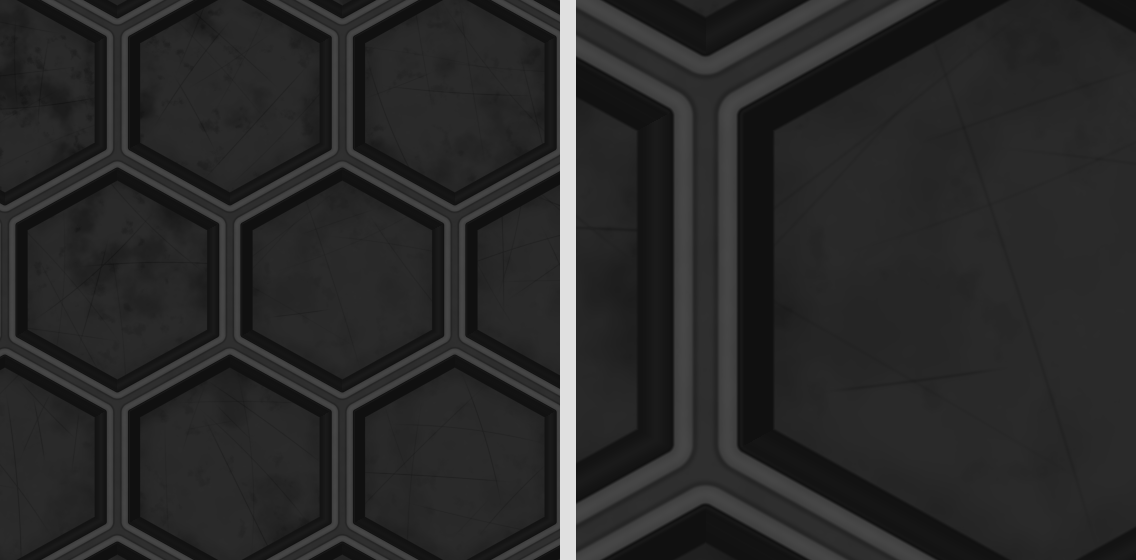
Left: the whole. Right: its middle third, enlarged.
A WebGL 1 fragment shader for this pattern:

```glsl
precision highp float;

uniform vec2 u_resolution;

const float PITCH = 0.4017;       // distance between neighbouring cells
const float SQUASH = 0.96;        // vertical compression of the grid
const vec2 GRID_ORIGIN = vec2(0.2096, 0.5);
const float FLOOR_EDGE = 0.1602;  // apothems of the nested hexagons
const float CORE = 0.1760;
const float RIM_INNER = 0.1819;
const float RIM_OUTER = 0.1931;

float hash(vec2 p) {
  vec3 q = fract(vec3(p.xyx) * 0.1031);
  q += dot(q, q.yzx + 33.33);
  return fract((q.x + q.y) * q.z);
}

float noise(vec2 p) {
  vec2 i = floor(p);
  vec2 f = fract(p);
  f = f * f * (3.0 - 2.0 * f);
  return mix(mix(hash(i), hash(i + vec2(1.0, 0.0)), f.x),
             mix(hash(i + vec2(0.0, 1.0)), hash(i + 1.0), f.x), f.y);
}

float fbm(vec2 p) {
  float sum = 0.0;
  float amp = 0.5;
  for (int i = 0; i < 5; i++) {
    sum += amp * noise(p);
    p = mat2(1.6, 1.2, -1.2, 1.6) * p + 17.3;
    amp *= 0.5;
  }
  return sum;
}

// Signed distance to a hexagon with vertical left and right sides
float hexDistance(vec2 p, float apothem) {
  const vec2 k = vec2(-0.8660254, 0.5);
  p = abs(p.yx);
  p -= 2.0 * min(dot(k, p), 0.0) * k;
  p -= vec2(clamp(p.x, -0.57735 * apothem, 0.57735 * apothem), apothem);
  return length(p) * sign(p.y);
}

// Offset from the nearest cell centre in xy, cell index in zw
vec4 hexCell(vec2 p, float pitch) {
  vec2 size = pitch * vec2(1.0, 1.7320508);
  vec2 idA = floor(p / size + 0.5);
  vec2 idB = floor(p / size) + 0.5;
  vec2 a = p - idA * size;
  vec2 b = p - idB * size;
  return dot(a, a) < dot(b, b) ? vec4(a, idA) : vec4(b, idB);
}

float edge(float at, float x, float soft) {
  return smoothstep(at - soft, at + soft, x);
}

float band(float centre, float width, float x) {
  float t = (x - centre) / width;
  return exp(-t * t);
}

// Faint, slightly bowed scratches scattered over one cell
float scratches(vec2 p, vec2 seed, float width) {
  float sum = 0.0;
  for (int i = 0; i < 9; i++) {
    vec2 s = seed * 7.0 + float(i) * vec2(3.7, 9.1) + 40.0;
    float angle = hash(s) * 3.14159;
    vec2 along = vec2(cos(angle), sin(angle));
    float u = dot(p, along) - (hash(s + 1.3) - 0.5) * 0.2;
    float v = dot(p, vec2(-along.y, along.x)) - (hash(s + 2.9) - 0.5) * 0.27;
    v += (hash(s + 4.1) - 0.5) * u * u;
    float reach = 0.05 + 0.15 * hash(s + 5.7);
    float fade = 1.0 - smoothstep(0.5 * reach, reach, abs(u));
    sum += band(0.0, width, v) * fade * (0.3 + 0.7 * hash(s + 6.3));
  }
  return min(sum, 1.0);
}

// Worn floor: blotches, specks, scratches and a grimy border
float floorTone(vec2 uv, vec2 local, vec2 id, float reach, float px) {
  float grime = 0.2 + 0.3 * hash(id * 5.0 + 60.0);
  grime += 0.6 * (1.0 - smoothstep(0.2, 0.75, distance(uv, vec2(0.1, 0.95))));
  float blotch = smoothstep(0.48, 0.75, fbm(uv * 13.0 + id * 5.0 + 30.0));
  float specks = smoothstep(0.58, 0.8, fbm(uv * 44.0 + 70.0));
  float tone = 0.164 + 0.012 * (fbm(uv * 30.0 + 11.0) - 0.5);
  tone -= grime * (0.055 * blotch + 0.04 * specks);
  tone -= 0.03 * scratches(local, id, max(0.0011, 0.7 * px));
  float border = smoothstep(0.125, FLOOR_EDGE, reach);
  return tone - 0.035 * border * fbm(uv * 36.0 + 5.0);
}

// Recessed wall, darkest on its upper left sides
float pitTone(vec2 local, float reach) {
  float side = floor(atan(local.y, local.x) / 1.0471976 + 0.5) * 1.0471976;
  float facing = dot(vec2(cos(side), sin(side)), vec2(0.8, -0.6));
  float lit = smoothstep(-0.6, 0.8, facing);
  float tone = mix(0.062, 0.073, lit);
  tone += 0.028 * lit * band(0.1715, 0.0055, reach);
  tone += 0.03 * (1.0 - lit) * band(0.1797, 0.0013, reach);
  return tone - 0.02 * band(RIM_INNER, 0.0014, reach);
}

void main() {
  vec2 uv = gl_FragCoord.xy / u_resolution.y;
  float px = 1.0 / u_resolution.y;
  float soft = max(0.0012, 0.75 * px);

  vec4 cell = hexCell((uv - GRID_ORIGIN) / vec2(1.0, SQUASH), PITCH);
  float reach = hexDistance(cell.xy, CORE) + CORE;

  // Layers from the floor outwards
  float tone = floorTone(uv, cell.xy, cell.zw, reach, px);
  tone = mix(tone, pitTone(cell.xy, reach), edge(FLOOR_EDGE, reach, soft));
  float rim = 0.235 + 0.04 * band(0.1878, 0.0045, reach);
  rim += 0.018 * (fbm(uv * 60.0) - 0.5);
  tone = mix(tone, rim, edge(RIM_INNER, reach, soft));
  float groove = 0.182 - 0.035 * band(RIM_OUTER + 0.0016, 0.0018, reach);
  groove += 0.02 * (fbm(uv * 50.0 + 9.0) - 0.5);
  tone = mix(tone, groove, edge(RIM_OUTER, reach, soft));

  gl_FragColor = vec4(vec3(tone), 1.0);
}
```
